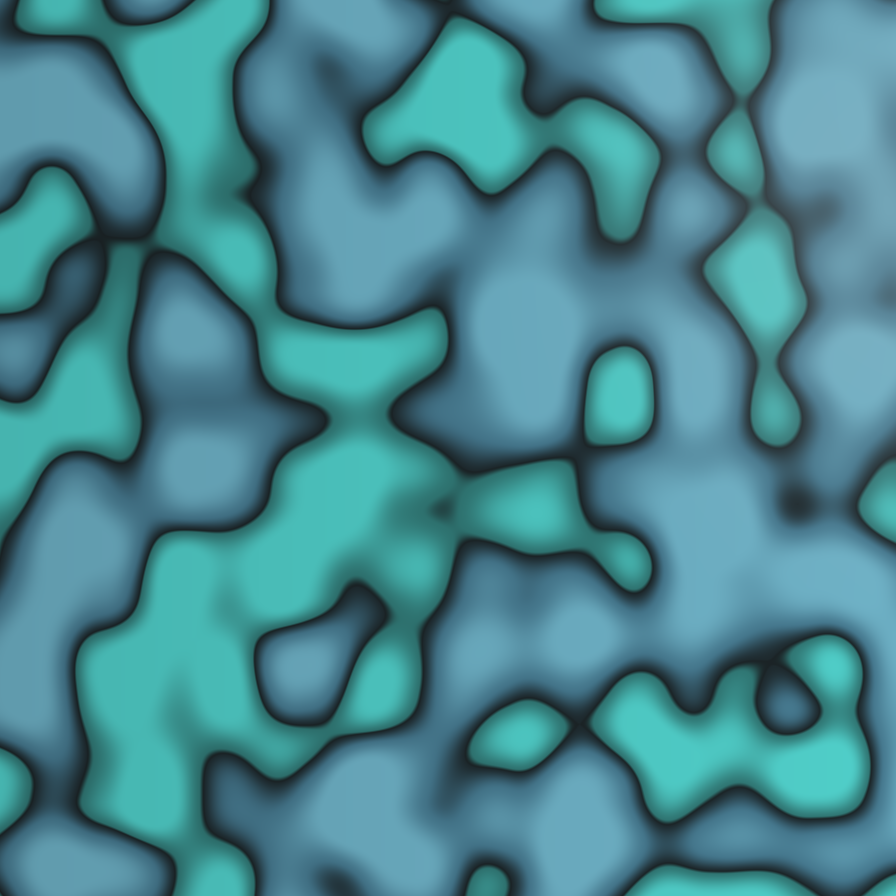
Write a WebGL 2 fragment shader that draws this pattern.

```glsl
#version 300 es
precision highp float;
// Soft teal islands with dark rims, scattered over a misty blue ground.

#define CELLS 8.8         // noise cells across the canvas
#define SEED vec2(37.0, 11.0)
#define SLICE 0.35        // height at which the solid noise is cut
#define LEVEL 0.11        // noise value where an island begins
#define RIM 0.05          // depth of the dark rim inside an island
#define SHADOW 0.20       // depth of the dark halo around an island
#define HAZE 0.28         // strength of the pale light at the right

uniform vec2 u_resolution;
out vec4 fragColor;

const vec3 RIM_DARK   = vec3(0.10, 0.13, 0.14);
const vec3 TEAL_DEEP  = vec3(0.17, 0.42, 0.41);
const vec3 TEAL_LIGHT = vec3(0.29, 0.75, 0.73);
const vec3 BLUE_DEEP  = vec3(0.24, 0.42, 0.50);
const vec3 BLUE_LIGHT = vec3(0.40, 0.645, 0.72);
const vec3 HAZE_COLOR = vec3(0.60, 0.68, 0.72);

float hash(vec3 p) {
    return fract(sin(dot(p, vec3(127.1, 311.7, 74.7))) * 43758.5453);
}

// One of the twelve directions from a cube's centre to its edges.
vec3 edgeDirection(vec3 node) {
    float pick = floor(hash(node) * 12.0);
    float a = mod(pick, 2.0) * 2.0 - 1.0;
    float b = mod(floor(pick / 2.0), 2.0) * 2.0 - 1.0;
    if (pick < 4.0) return vec3(a, b, 0.0);
    if (pick < 8.0) return vec3(a, 0.0, b);
    return vec3(0.0, a, b);
}

// Gradient noise: blends the slopes at the eight corners of a cell.
float gradientNoise(vec3 p) {
    vec3 node = floor(p);
    vec3 f = p - node;
    vec3 fade = f * f * f * (f * (f * 6.0 - 15.0) + 10.0);
    float sum = 0.0;
    for (int i = 0; i < 8; i++) {
        vec3 corner = vec3(i & 1, (i >> 1) & 1, i >> 2);
        vec3 weight = mix(1.0 - fade, fade, corner);
        float slope = dot(edgeDirection(node + corner), f - corner);
        sum += weight.x * weight.y * weight.z * slope;
    }
    return sum;
}

// Island colour by height above the level: thin rim, then a glowing core.
vec3 islandColor(float rise) {
    vec3 body = mix(TEAL_DEEP, TEAL_LIGHT, smoothstep(0.0, 0.32, rise));
    return mix(RIM_DARK, body, smoothstep(0.0, RIM, rise));
}

// Ground colour by depth below the level: wide halo, then mist.
vec3 groundColor(float depth) {
    vec3 mist = mix(BLUE_DEEP, BLUE_LIGHT, smoothstep(0.1, 0.55, depth));
    return mix(RIM_DARK, mist, smoothstep(-0.04, SHADOW, depth));
}

void main() {
    vec2 uv = gl_FragCoord.xy / u_resolution;
    vec2 p = gl_FragCoord.xy / u_resolution.y;

    float rise = gradientNoise(vec3(p * CELLS + SEED, SLICE)) - LEVEL;
    float pixel = fwidth(rise) + 1e-5;
    vec3 ground = groundColor(max(-rise, 0.0));
    vec3 island = islandColor(max(rise, 0.0));
    vec3 color = mix(ground, island, smoothstep(-pixel, pixel, rise));

    // Broad light: dimmer at the left, pale haze at the upper right.
    color *= mix(0.94, 1.08, uv.x);
    float haze = 1.0 - smoothstep(0.0, 0.5, distance(uv, vec2(1.0, 0.76)));
    color = mix(color, HAZE_COLOR, HAZE * haze);

    fragColor = vec4(color, 1.0);
}
```
